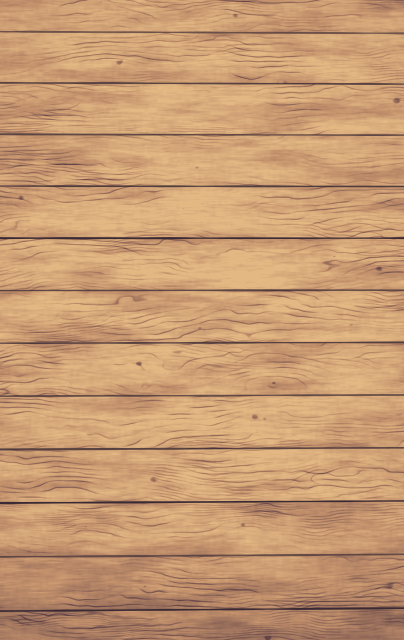
This texture is drawn by a Shadertoy shader. Its source:

```glsl
// Weathered wooden planks stacked down the canvas, split by thin dark seams.
// Each plank has its own seed: contour lines of warped fields give fine broken
// grain cracks, stretched noise gives fibres and stains, small knots bend the grain.

#define FIRST_SEAM 0.0508     // depth of the first seam below the top edge
#define PLANK_HEIGHT 0.0794   // height of the first whole plank
#define PLANK_GROWTH 0.000234 // quadratic growth of the planks downwards
#define SEAM_WIDTH 0.016      // half width, in plank heights
#define RINGS 8.0             // grain lines per plank in the coarse layer
#define WARP 0.50             // waviness of the grain
#define CRACK_WIDTH 0.024     // in plank heights
#define CRACK_DEPTH 0.42
#define STAIN 0.25
#define BASE_TONE 1.0
#define KNOTS 2

const vec3 SEAM_COLOR  = vec3(0.22, 0.16, 0.20);
const vec3 DARK_WOOD   = vec3(0.39, 0.27, 0.28);
const vec3 MIDDLE_WOOD = vec3(0.75, 0.555, 0.415);
const vec3 LIGHT_WOOD  = vec3(0.885, 0.715, 0.51);

float hash(vec2 p) {
    vec3 h = fract(vec3(p.xyx) * 0.1031);
    h += dot(h, h.yzx + 33.33);
    return fract((h.x + h.y) * h.z);
}

float noise(vec2 p) {
    vec2 i = floor(p), f = fract(p);
    f = f * f * (3.0 - 2.0 * f);
    return mix(mix(hash(i), hash(i + vec2(1, 0)), f.x),
               mix(hash(i + vec2(0, 1)), hash(i + vec2(1, 1)), f.x), f.y);
}

float fbm(vec2 p) {
    float sum = 0.0, weight = 0.5;
    for (int i = 0; i < 4; i++) {
        sum += weight * noise(p);
        p = p * 2.03 + 17.3;
        weight *= 0.5;
    }
    return sum / 0.9375;
}

// Shifts plank coordinates to a separate region of noise for each plank
vec2 seeded(vec2 q, float id) {
    return q + vec2(60.0 * hash(vec2(id, 3.7)), 13.0 * id + 40.0);
}

vec2 knotCentre(float id, int k) {
    vec2 key = vec2(id * 3.1 + 20.0, float(k) * 7.3 + 1.0);
    return vec2(8.0 * hash(key), 0.2 + 0.6 * hash(key + 5.9));
}

// Growth height; its evenly spaced contours are the grain lines
float ringField(vec2 q, float id, float layer) {
    vec2 s = seeded(q, id) + 23.7 * layer;
    float height = q.y + WARP * noise(s * vec2(0.42, 1.5))
                 + 0.13 * noise(s * vec2(1.7, 4.5))
                 + 0.035 * noise(s * vec2(5.0, 11.0));
    for (int k = 0; k < KNOTS; k++) {
        vec2 d = (q - knotCentre(id, k)) * vec2(1.5, 4.0);
        height += 0.12 * exp(-dot(d, d));
    }
    return height;
}

// Darkness of one layer of broken cracks with soft shading on one side
float grain(vec2 q, float id, float layer, float rings, float pixel) {
    const float E = 0.01;
    vec2 s = seeded(q, id) + 31.0 * layer;
    float h = ringField(q, id, layer);
    vec2 slope = vec2(ringField(q + vec2(E, 0.0), id, layer),
                      ringField(q + vec2(0.0, E), id, layer)) - h;
    float phase = fract(h * rings);
    float gap = abs(phase - 0.5) / (rings * max(length(slope) / E, 0.35));
    float soft = max(CRACK_WIDTH, 1.2 * pixel);
    float crack = 1.0 - smoothstep(0.0, soft, gap);
    float patchy = smoothstep(0.38, 0.75, noise(s * vec2(0.6, 2.4) + 31.0));
    float broken = smoothstep(0.2, 0.75, noise(s * vec2(2.2, 9.0) + 7.0));
    float band = 4.0 * phase * phase * (1.0 - smoothstep(0.5, 0.6, phase));
    return crack * (0.12 + 0.88 * patchy) * broken + 0.22 * band * patchy;
}

vec3 woodColor(float tone) {
    vec3 lower = mix(DARK_WOOD, MIDDLE_WOOD, clamp(tone / 0.68, 0.0, 1.0));
    return mix(lower, LIGHT_WOOD, clamp((tone - 0.68) / 0.32, 0.0, 1.05));
}

void mainImage(out vec4 fragColor, in vec2 fragCoord) {
    vec2 uv = fragCoord / iResolution.xy;

    // Plank index from depth, with a slight fan-shaped tilt
    float depth = 1.0 - uv.y;
    depth += (uv.x - 0.5) * mix(-0.003, 0.005, depth);
    float plank = (sqrt(PLANK_HEIGHT * PLANK_HEIGHT
                + 4.0 * PLANK_GROWTH * (depth - FIRST_SEAM)) - PLANK_HEIGHT)
                / (2.0 * PLANK_GROWTH);
    float id = floor(plank);
    vec2 q = vec2(fragCoord.x / (iResolution.y * PLANK_HEIGHT), plank - id);
    vec2 s = seeded(q, id);
    float pixel = 1.0 / (iResolution.y * PLANK_HEIGHT);

    // Stains, fibres and faint cross-grain ripples
    float tone = BASE_TONE + 0.07 * (hash(vec2(id, 8.2)) - 0.5);
    tone -= STAIN * smoothstep(0.36, 0.8, fbm(s * vec2(0.7, 3.4)));
    tone += 0.22 * (fbm(s * vec2(1.4, 15.0)) - 0.5);
    tone += 0.12 * (noise(s * vec2(6.0, 36.0)) - 0.5);
    tone += 0.06 * (noise(s * vec2(17.0, 12.0)) - 0.5);

    // A coarse and a fine layer of cracks
    tone -= CRACK_DEPTH * grain(q, id, 0.0, RINGS, pixel);
    tone -= 0.6 * CRACK_DEPTH * grain(q, id, 1.0, 1.7 * RINGS, pixel);

    // Small dark knots on some planks
    for (int k = 0; k < KNOTS; k++) {
        vec2 d = (q - knotCentre(id, k)) * vec2(0.7, 1.0);
        float size = 0.075 * hash(vec2(id + 9.0, float(k) + 2.0)) - 0.03;
        float r = length(d) + 0.03 * (noise(s * 16.0) - 0.5);
        tone -= 0.5 * (1.0 - smoothstep(size - pixel, size + pixel, r));
    }

    // Darkened borders, strongest along the bottom
    vec2 away = uv - vec2(0.5, 0.56);
    tone -= 0.32 * dot(away, away) + 0.24 * (1.0 - smoothstep(0.0, 0.2, uv.y));

    // Seams vary in strength and width
    float edge = min(q.y, 1.0 - q.y);
    float seamId = floor(plank + 0.5);
    float width = SEAM_WIDTH * (0.7 + 0.6 * noise(vec2(q.x * 1.5, seamId * 9.0)));
    float seam = clamp((width - edge) / pixel + 0.5, 0.0, 1.0);
    seam *= 0.6 + 0.4 * hash(vec2(seamId, 4.4));
    tone -= 0.10 * exp(-edge * 26.0);

    fragColor = vec4(mix(woodColor(tone), SEAM_COLOR, seam), 1.0);
}
```
